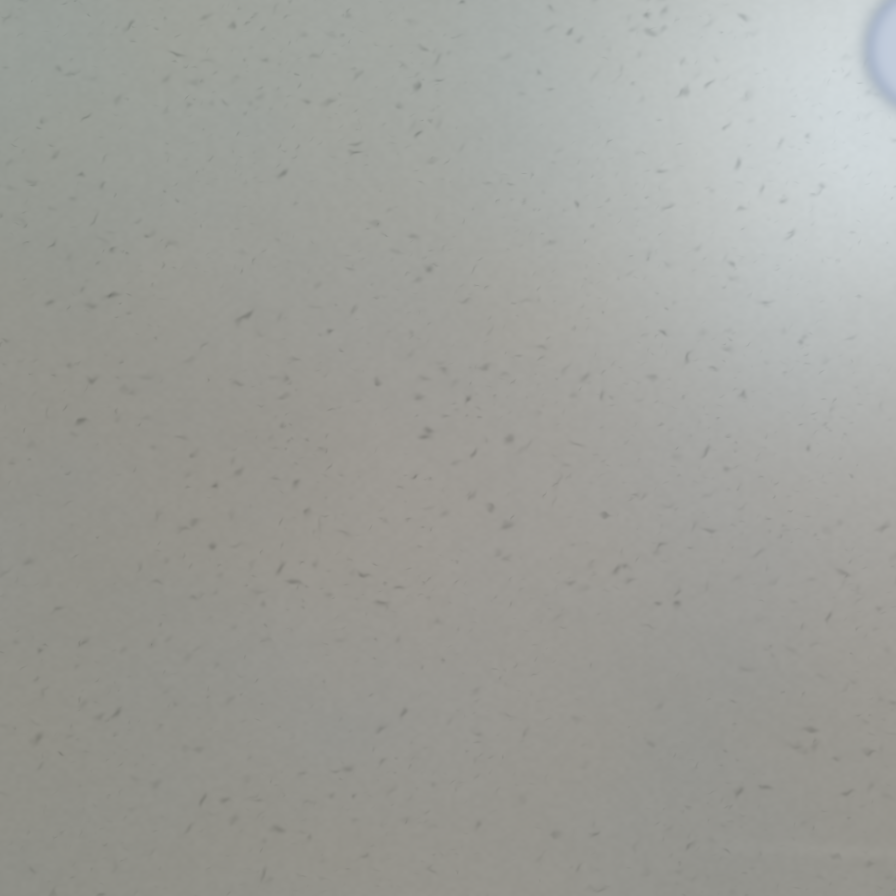
A Shadertoy shader for this texture:

```glsl
const vec3 SHADE = vec3(0.555, 0.555, 0.525);
const vec3 STONE = vec3(0.600, 0.592, 0.570);
const vec3 GLARE = vec3(0.815, 0.845, 0.855);
const vec3 SPECK_LOSS = vec3(1.0, 0.97, 0.95);
const vec3 COOL_TINT = vec3(-0.010, 0.010, 0.006);
const vec3 WARM_TINT = vec3(0.008, 0.000, -0.008);
const vec3 KNOB_COLOR = vec3(0.76, 0.80, 0.86);
const vec2 GLARE_CENTER = vec2(1.0, 0.87);
const float GLARE_SPREAD = 0.12;
const vec2 KNOB_CENTER = vec2(1.04, 0.945);
const float KNOB_RADIUS = 0.072;
const float SPECK_ANGLE = 0.45;
const float COARSE_CELLS = 42.0;
const float FINE_CELLS = 80.0;
const float GRAIN_AMOUNT = 0.018;

float hash(vec2 p) {
    return fract(sin(dot(p, vec2(127.1, 311.7))) * 43758.5453);
}

float noise(vec2 p) {
    vec2 i = floor(p), f = fract(p);
    f = f * f * (3.0 - 2.0 * f);
    return mix(mix(hash(i), hash(i + vec2(1, 0)), f.x),
               mix(hash(i + vec2(0, 1)), hash(i + vec2(1, 1)), f.x), f.y);
}

float fbm(vec2 p) {
    float sum = 0.0, amp = 0.5;
    for (int i = 0; i < 4; i++) {
        sum += amp * noise(p);
        p = p * 2.03 + 17.3;
        amp *= 0.5;
    }
    return sum;
}

// Soft, slightly elongated smudges scattered over a jittered grid
float specks(vec2 uv, float cells, float share, float seed) {
    vec2 p = uv * cells, base = floor(p);
    float dark = 0.0;
    for (int y = -1; y <= 1; y++)
    for (int x = -1; x <= 1; x++) {
        vec2 cell = base + vec2(x, y), id = cell + seed;
        vec2 center = cell + vec2(hash(id + 3.1), hash(id + 7.7));
        float clump = smoothstep(0.3, 0.7, noise(center / cells * 9.0 + seed));
        float present = step(hash(id + 11.3), share * (0.35 + 1.3 * clump));
        float angle = SPECK_ANGLE + (hash(id + 19.9) - 0.5) * 1.8;
        float c = cos(angle), s = sin(angle);
        vec2 d = p - center;
        d += 0.22 * (vec2(noise(p * 3.0 + seed), noise(p * 3.0 + 41.0)) - 0.5);
        d = vec2(c * d.x + s * d.y, c * d.y - s * d.x);
        vec2 size = vec2(mix(0.14, 0.32, hash(id + 23.5)), mix(0.09, 0.15, hash(id + 29.1)));
        float strength = mix(0.25, 1.0, pow(hash(id + 31.7), 2.5));
        dark += present * strength * exp(-dot(d / size, d / size));
    }
    return min(dark, 1.2);
}

float segmentDistance(vec2 p, vec2 a, vec2 b) {
    vec2 ab = b - a;
    return length(p - a - ab * clamp(dot(p - a, ab) / dot(ab, ab), 0.0, 1.0));
}

// Faint, nearly upright scuffs beside the glare
float scuffs(vec2 uv) {
    float light = 0.0;
    for (int i = 0; i < 6; i++) {
        float k = float(i);
        vec2 top = vec2(0.742 + 0.013 * k, 0.91 + 0.07 * hash(vec2(k, 2.0)));
        vec2 end = top + vec2(0.014, -0.05 - 0.07 * hash(vec2(k, 5.0)));
        float d = segmentDistance(uv, top, end) / 0.0035;
        light += exp(-d * d) * (hash(vec2(k, 9.0)) - 0.25);
    }
    return light * (0.4 + 0.8 * noise(uv * 60.0));
}

void mainImage(out vec4 fragColor, in vec2 fragCoord) {
    vec2 uv = fragCoord / iResolution.xy;

    // Broad lighting: dim left and bottom, glare at upper right
    vec2 toGlare = uv - GLARE_CENTER;
    float glare = exp(-dot(toGlare, toGlare) / GLARE_SPREAD);
    float body = 0.15 + 0.75 * smoothstep(0.0, 0.6, uv.x) + 0.45 * smoothstep(0.0, 0.8, uv.y);
    body -= 0.35 * smoothstep(0.4, 0.0, uv.y) * uv.x;
    body += 0.5 * (fbm(uv * 4.0) - 0.47);
    float lift = 0.13 * smoothstep(0.55, 1.0, uv.y) + 0.92 * glare;
    lift += 0.08 * (fbm(uv * 6.0 + 9.0) - 0.47) * (0.3 + glare);
    vec3 color = mix(SHADE, STONE, clamp(body, 0.0, 1.15));
    color = mix(color, GLARE, clamp(lift, 0.0, 1.0));

    // Cool upper left, faint warm patches
    color += COOL_TINT * smoothstep(0.45, 0.95, uv.y) * (1.0 - glare);
    color += WARM_TINT * 2.0 * (fbm(uv * 5.0 + 31.0) - 0.47);

    // Fine mottling, then dark specks
    float grain = 0.6 * noise(uv * 150.0) + 0.4 * noise(uv * vec2(190.0, 260.0) + 5.0) - 0.5;
    color += GRAIN_AMOUNT * grain;
    float dark = 0.105 * specks(uv, COARSE_CELLS, 0.24, 13.0);
    dark += 0.055 * specks(uv, FINE_CELLS, 0.20, 57.0);
    color -= SPECK_LOSS * dark * (0.65 + 0.35 * smoothstep(0.0, 0.5, uv.y));

    // Scuffs and a pale sweep near the lower edge
    color += 0.035 * scuffs(uv);
    float sweep = (uv.y - 0.052 + 0.03 * (uv.x - 0.9)) / 0.008;
    color += 0.014 * exp(-sweep * sweep) * smoothstep(0.7, 0.95, uv.x);

    // Blurred round knob with a shaded rim
    float rim = length(uv - KNOB_CENTER) - KNOB_RADIUS;
    color = mix(color, KNOB_COLOR, smoothstep(0.008, -0.008, rim));
    color -= vec3(0.10, 0.09, 0.07) * exp(-rim * rim / 0.00012);

    fragColor = vec4(clamp(color, 0.0, 1.0), 1.0);
}
```
